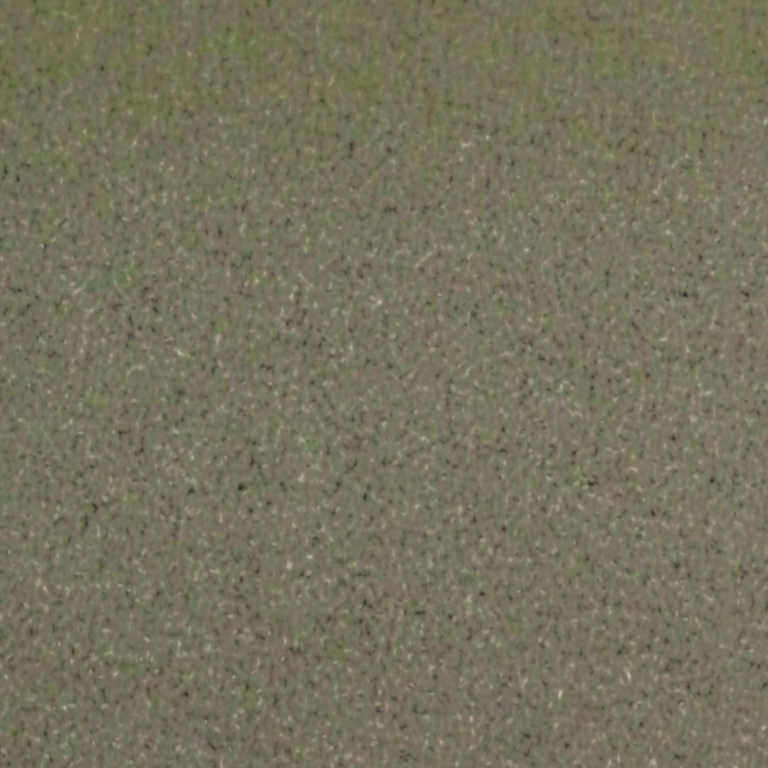
Reproduce this texture procedurally as a WebGL 2 fragment shader.

```glsl
#version 300 es
precision highp float;
// Worn, dry turf seen from above: a muted olive-brown ground built from layered
// gradient noise, with separate noise for brightness and for two tint axes,
// scattered pale and dark grains, and soft upright streaks towards the top.

uniform vec2 u_resolution;
out vec4 fragColor;

// Integer hash: two random values in 0..1 for a lattice cell.
vec2 hash2(vec2 cell) {
    uvec2 q = uvec2(ivec2(cell)) * uvec2(1597u, 3812u) + uvec2(7919u, 1049u);
    uint n = (q.x ^ (q.y * 2053u)) * 747797u;
    n = (n ^ (n >> 15)) * 739187u;
    n = (n ^ (n >> 13)) * 912931u;
    n ^= n >> 16;
    return vec2(n & 65535u, n >> 16) / 65535.0;
}

vec2 gradient(vec2 cell) {
    float angle = 6.2832 * hash2(cell).x;
    return vec2(cos(angle), sin(angle));
}

// Gradient noise, roughly -0.7..0.7.
float noise(vec2 p) {
    vec2 i = floor(p), f = p - i;
    vec2 u = f * f * f * (f * (f * 6.0 - 15.0) + 10.0);
    vec2 e = vec2(1.0, 0.0);
    float low = mix(dot(gradient(i), f), dot(gradient(i + e.xy), f - e.xy), u.x);
    float high = mix(dot(gradient(i + e.yx), f - e.yx), dot(gradient(i + e.xx), f - e.xx), u.x);
    return mix(low, high, u.y);
}

mat2 rotation(float a) {
    return mat2(cos(a), sin(a), -sin(a), cos(a));
}

// Scattered soft oval grains; density is the share of cells that hold one.
float grains(vec2 p, float density) {
    vec2 home = floor(p);
    float cover = 0.0;
    for (int y = -1; y <= 1; y++) {
        for (int x = -1; x <= 1; x++) {
            vec2 cell = home + vec2(x, y);
            vec2 place = hash2(cell), trait = hash2(cell + 311.0);
            vec2 d = rotation(3.1416 * trait.y) * (p - cell - place);
            float radius = mix(0.32, 0.60, place.y);
            float shape = 1.0 - smoothstep(0.25, 1.0, length(d * vec2(1.0, 1.5)) / radius);
            cover = max(cover, shape * step(trait.x, density) * mix(0.3, 1.0, place.x));
        }
    }
    return cover;
}

void main() {
    vec2 p = gl_FragCoord.xy / u_resolution.y;
    float top = smoothstep(0.6, 1.0, p.y);

    // Ground colour: yellower at the top, browner at the base, paler at right.
    vec3 color = mix(vec3(0.457, 0.436, 0.363), vec3(0.471, 0.457, 0.377), smoothstep(0.0, 0.45, p.y));
    color = mix(color, vec3(0.452, 0.442, 0.330), top);
    color += (p.x - 0.5) * vec3(0.028, 0.020, 0.022);

    // Brightness: faint patches, clumps and grit; the cubic term keeps most of
    // the ground calm and lets a few peaks stand out.
    float light = 0.20 * noise(p * 14.0 + 50.0)
                + 0.30 * noise(rotation(0.5) * p * 45.0 + 90.0)
                + 0.75 * noise(rotation(0.15) * p * vec2(104.0, 80.0) + 200.0)
                + 0.38 * noise(rotation(-0.2) * p * vec2(175.0, 140.0) + 400.0);
    light *= 0.7 + 4.0 * light * light;
    color += light * mix(0.14, 0.09, top) * vec3(1.0, 0.98, 0.92);

    // Tints: red against green, then yellow against blue.
    float redGreen = 0.6 * noise(p * vec2(58.0, 42.0) + 600.0)
                   + 0.4 * noise(rotation(0.4) * p * vec2(90.0, 66.0) + 630.0)
                   + 0.35 * noise(p * 15.0 + 700.0);
    float yellowBlue = 0.6 * noise(rotation(-0.1) * p * vec2(46.0, 34.0) + 800.0)
                     + 0.35 * noise(p * 13.0 + 900.0);
    color += redGreen * vec3(0.044, -0.028, 0.020);
    color += yellowBlue * vec3(0.012, 0.010, -0.055) * (1.0 + 0.4 * top);

    // Green growth in loose patches, mostly at the left and top.
    float growth = smoothstep(0.1, 0.6, noise(p * 26.0 + 1000.0) + 0.08 * top + 0.12 * (0.5 - p.x));
    color += growth * vec3(-0.018, 0.012, -0.030);

    // Pale and dark grains, fading towards the top.
    float fade = 1.0 - 0.7 * top;
    float pale = grains(rotation(0.3) * p * 74.0 + 1200.0, 0.17);
    float dark = grains(rotation(-0.35) * p * 78.0 + 1500.0, 0.20);
    color = mix(color, vec3(0.27, 0.27, 0.21), dark * 0.52 * fade);
    color = mix(color, vec3(0.69, 0.66, 0.56), pale * 0.60 * fade);

    // Upright streaks and one faint pale seam near the right edge.
    float streak = noise(p * vec2(80.0, 9.0) + 1800.0);
    color += streak * mix(0.012, 0.035, top) * vec3(1.0, 0.9, 0.6);
    float seam = 1.0 - smoothstep(0.002, 0.010, abs(p.x - 0.948));
    color = mix(color, vec3(0.50, 0.49, 0.42), 0.28 * seam);

    fragColor = vec4(clamp(color, 0.0, 1.0), 1.0);
}
```
